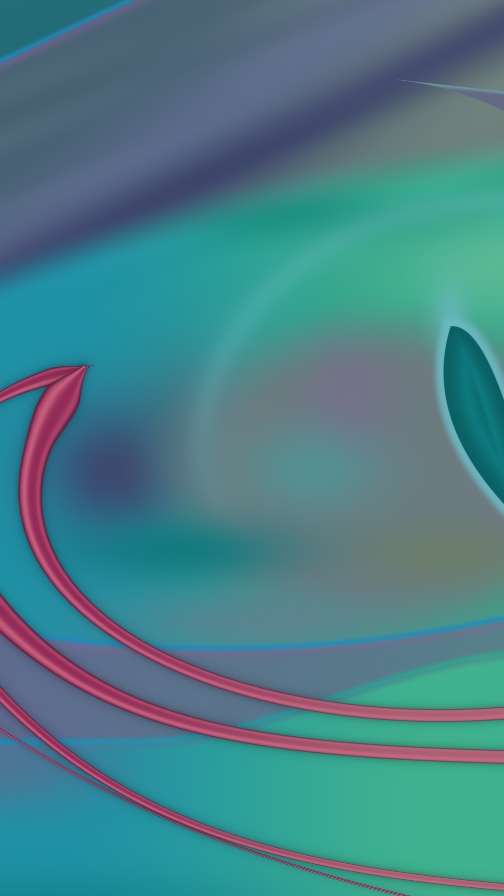
This background is drawn by a Shadertoy shader. Its source:

```glsl
const vec3 SLATE = vec3(0.29, 0.39, 0.46);
const vec3 SAGE = vec3(0.43, 0.5, 0.48);
const vec3 LAVENDER = vec3(0.37, 0.42, 0.56);
const vec3 INDIGO = vec3(0.24, 0.26, 0.42);
const vec3 CYAN = vec3(0.12, 0.57, 0.65);
const vec3 GREEN = vec3(0.2, 0.66, 0.54);
const vec3 TEAL = vec3(0.05, 0.47, 0.49);
const vec3 MINT = vec3(0.4, 0.74, 0.6);
const vec3 ICE = vec3(0.42, 0.72, 0.75);
const vec3 AZURE = vec3(0.08, 0.56, 0.76);
const vec3 MAUVE = vec3(0.5, 0.4, 0.58);
const vec3 CRIMSON = vec3(0.57, 0.17, 0.34);
const vec3 ROSE = vec3(0.8, 0.4, 0.51);
const float WIDTH = 0.5625;
const float SILK = 0.035;
const float STEPS = 40.0;

float hash(vec2 p) {
  return fract(sin(dot(p, vec2(127.1, 311.7))) * 43758.5);
}

float noise(vec2 p) {
  vec2 i = floor(p), f = fract(p), e = vec2(1, 0);
  f *= f * (3.0 - 2.0 * f);
  return mix(mix(hash(i), hash(i + e), f.x), mix(hash(i + e.yx), hash(i + 1.0), f.x), f.y);
}

float fill(float d) {
  float px = 0.8 / iResolution.y;
  return 1.0 - smoothstep(-px, px, d);
}

float band(float d, float w) { return exp(-d * d / (w * w)); }

// Soft elliptical stain
void stain(inout vec3 col, vec2 p, vec3 tone, float amount, vec2 center, vec2 radius) {
  col = mix(col, tone, amount * band(length((p - center) / radius), 1.0));
}

// Signed offset from a cubic curve, and the position along it
vec2 cubic(vec2 p, vec2 a, vec2 b, vec2 c, vec2 d) {
  vec2 prev = a, best = vec2(9, 0);
  for (float i = 1.0; i <= STEPS; i++) {
    float t = i / STEPS, u = 1.0 - t;
    vec2 next = u*u*u*a + 3.0*u*t*(u*b + t*c) + t*t*t*d;
    vec2 e = next - prev, q = p - prev;
    float h = clamp(dot(q, e) / dot(e, e), 0.0, 1.0), r = length(q - e * h);
    if (r < abs(best.x))
      best = vec2(e.x * q.y < e.y * q.x ? -r : r, t + (h - 1.0) / STEPS);
    prev = next;
  }
  return best;
}

// Signed offset from a curve settling towards a floor
float settle(vec2 p, float level, float drop, float reach) {
  float e = drop * exp(-p.x / reach);
  return (p.y - level - e) / length(vec2(1, e / reach));
}

// Satin ribbon with dark borders and a lit fold
void ribbon(inout vec3 col, float d, float w, float x) {
  float s = d / max(w, 0.0005);
  vec3 satin = mix(CRIMSON, vec3(0.66, 0.38, 0.45), smoothstep(0.05, 0.5, x));
  satin = mix(satin, ROSE, 0.85 * band(s + 0.5, 0.3) + 0.4 * band(s - 0.65, 0.2));
  satin *= 1.0 - 0.35 * smoothstep(0.75, 1.0, abs(s));
  col *= 1.0 - 0.22 * exp(-max(abs(d) - w, 0.0) / 0.004) * smoothstep(0.0, 0.003, w);
  col = mix(col, satin, fill(abs(d) - w));
}

vec3 backdrop(vec2 p) {
  float x = p.x, y = p.y, across = x / WIDTH;
  // Upper slate sweep
  vec3 col = mix(SLATE, SAGE, smoothstep(0.3, 1.0, across));
  col = mix(col, LAVENDER, 0.75 * band(y - 0.72 - 0.64 * x, 0.055));
  col = mix(col, INDIGO, 0.85 * band(y - 0.69 - 0.5 * x, 0.034));
  float corner = y - 0.932 - 0.47 * x;
  col = mix(col, TEAL, 0.6 * smoothstep(-0.003, 0.006, corner));
  col = mix(col, MAUVE, 0.5 * band(corner + 0.006, 0.006));
  col = mix(col, AZURE, 0.8 * band(corner, 0.003));
  // Teal veil
  vec3 veil = mix(CYAN, GREEN, smoothstep(0.1, 0.8, across));
  stain(veil, p, vec3(0.08, 0.53, 0.48), 0.7, vec2(0.33, 0.76), vec2(0.16, 0.03));
  float crest = y - 0.694 - 0.39 * x + 0.26 * x * x;
  col = mix(col, veil, 1.0 - smoothstep(-0.035, 0.022, crest));
  stain(col, p, MINT, 0.75, vec2(0.57, 0.7), vec2(0.14, 0.06));
  // Smoky centre
  stain(col, p, INDIGO, 0.95, vec2(0.13, 0.475), vec2(0.085, 0.075));
  stain(col, p, SLATE, 0.7, vec2(0.22, 0.52), vec2(0.07, 0.085));
  float smoke = length((p - vec2(0.43, 0.47)) / vec2(0.25, 0.18));
  col = mix(col, vec3(0.42, 0.48, 0.5), 1.0 - smoothstep(0.65, 1.15, smoke));
  stain(col, p, MAUVE, 0.45, vec2(0.39, 0.55), vec2(0.05, 0.07));
  stain(col, p, vec3(0.31, 0.59, 0.59), 0.8, vec2(0.35, 0.475), vec2(0.08, 0.05));
  stain(col, p, vec3(0.43, 0.5, 0.39), 0.7, vec2(0.5, 0.38), vec2(0.1, 0.035));
  stain(col, p, TEAL, 0.85, vec2(0.21, 0.385), vec2(0.12, 0.035));
  stain(col, p, vec3(0.38, 0.5, 0.56), 0.85, vec2(0.3, 0.305), vec2(0.17, 0.04));
  // Bright inner arc
  float arc = length((p - vec2(WIDTH, 0.5)) / vec2(0.355, y > 0.5 ? 0.29 : 0.2)) - 0.95;
  col = mix(col, ICE, (0.22 * band(arc, 0.045) + 0.12 * band(arc, 0.11)) * smoothstep(0.36, 0.6, y));
  // Violet shelf
  float shelf = y - 0.297 + 0.165 * x - 0.335 * x * x;
  vec3 violet = mix(LAVENDER, vec3(0.34, 0.5, 0.54), across);
  col = mix(col, violet, 1.0 - smoothstep(-0.008, 0.003, shelf));
  col = mix(col, MAUVE, 0.45 * band(shelf + 0.005, 0.006));
  col = mix(col, AZURE, 0.75 * band(shelf, 0.003));
  // Lower lagoon
  float shore = y - 0.172 - 0.1 * smoothstep(0.15, 0.6, x);
  vec3 lagoon = mix(CYAN, vec3(0.25, 0.7, 0.56), smoothstep(0.1, 0.9, across));
  stain(lagoon, p, LAVENDER, 0.75, vec2(0, 0.15), vec2(0.12, 0.05));
  stain(lagoon, p, TEAL, 0.5, vec2(0.06, -0.01), vec2(0.25, 0.035));
  col = mix(col, lagoon, 1.0 - smoothstep(-0.012, 0.003, shore));
  col = mix(col, mix(AZURE, GREEN, across), 0.8 * band(shore, 0.004));
  // Silky grain along the sweep
  return col + SILK * (noise(vec2(3.0 * x, 38.0 * y - 15.0 * x)) - 0.5) * smoothstep(0.6, 0.75, y);
}

void mainImage(out vec4 fragColor, in vec2 fragCoord) {
  vec2 p = fragCoord / iResolution.xy * vec2(WIDTH, 1);
  vec3 col = backdrop(p);
  // Pale shard
  float run = p.x - 0.443, top = p.y - 0.911 + 0.11 * run;
  float shard = max(max(top, -top - 1.5 * run * run), -run);
  col = mix(col, mix(vec3(0.4, 0.41, 0.51), ICE, 0.6 * band(top, 0.003)), fill(shard));
  // Dark leaf with a luminous rim
  float bend = p.y - 0.585, lift = p.x - 0.505;
  float leaf = max((0.495 + 3.1 * bend * bend - p.x) / length(vec2(1, 6.2 * bend)),
    (p.y - 0.636 + 25.0 * lift * lift) / length(vec2(1, 50.0 * lift)));
  stain(col, p, ICE, 0.75, vec2(0.503, 0.645), vec2(0.02, 0.04));
  col = mix(col, ICE, 0.9 - 0.9 * smoothstep(0.003, 0.014, leaf));
  col = mix(col, TEAL * (0.8 + 0.2 * band(leaf + 0.025, 0.012)), fill(leaf));
  // Trailing ribbons
  float fade = exp(-p.x / 0.1);
  ribbon(col, settle(p, -0.107, 0.293, 0.449), 0.0013, 0.1);
  ribbon(col, settle(p, -0.009, 0.234, 0.224), 0.004 + 0.0025 * fade, p.x);
  ribbon(col, settle(p, 0.151, 0.165, 0.153), 0.0075 + 0.0075 * fade, p.x);
  // Hooked ribbon
  vec2 k = cubic(p, vec2(-0.013, 0.549), vec2(0.026, 0.573), vec2(0.06, 0.581), vec2(0.108, 0.593));
  ribbon(col, k.x, mix(0.005, 0.012, k.y) * (1.0 - smoothstep(0.6, 1.0, k.y)), p.x);
  k = cubic(p, vec2(0.094, 0.589), vec2(-0.102, 0.357), vec2(0.212, 0.177), vec2(WIDTH, 0.204));
  float girth = mix(0.014, 0.007, smoothstep(0.1, 0.6, k.y)) + 0.007 * band(k.y - 0.06, 0.05);
  ribbon(col, k.x, girth * smoothstep(-0.02, 0.05, k.y), p.x);
  fragColor = vec4(col, 1);
}
```
